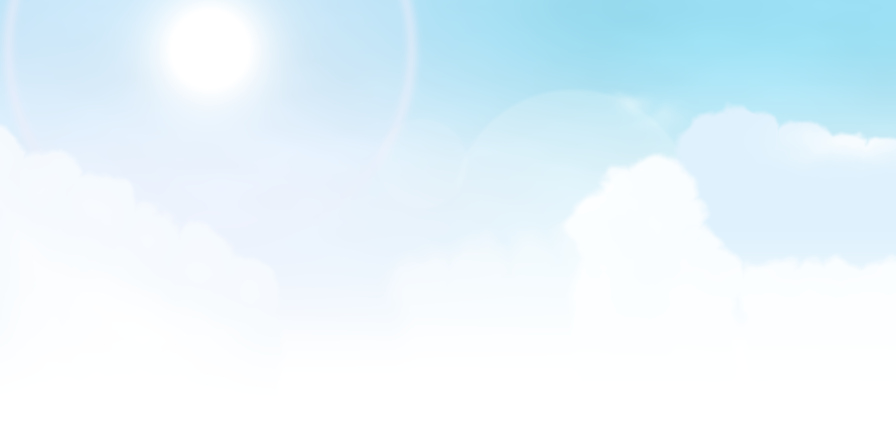
Reproduce this texture procedurally as a WebGL 2 fragment shader.

```glsl
#version 300 es
precision highp float;
// Pale sunny sky with a lens halo above soft, billowing banks of cloud.
uniform vec2 u_resolution;
out vec4 fragColor;

const vec3 WHITE = vec3(1.0);
const vec3 SUN_SIDE_TOP = vec3(0.74, 0.89, 0.97);
const vec3 SUN_SIDE_LOW = vec3(0.92, 0.95, 0.99);
const vec3 FAR_SIDE_TOP = vec3(0.60, 0.87, 0.95);
const vec3 FAR_SIDE_LOW = vec3(0.90, 0.965, 0.99);
const vec3 HALO_PINK = vec3(0.94, 0.93, 0.98);
const vec3 CLOUD_SHADE = vec3(0.87, 0.945, 0.99);
const vec3 CLOUD_LIGHT = vec3(0.965, 0.982, 0.996);
const vec2 SUN = vec2(0.469, 0.89);

float hash(vec2 p) {
    return fract(sin(dot(p, vec2(127.1, 311.7))) * 43758.5453);
}

float noise(vec2 p) {
    vec2 cell = floor(p), f = fract(p);
    f = f * f * (3.0 - 2.0 * f);
    float low = mix(hash(cell), hash(cell + vec2(1, 0)), f.x);
    float high = mix(hash(cell + vec2(0, 1)), hash(cell + vec2(1, 1)), f.x);
    return mix(low, high, f.y);
}

float fbm(vec2 p) {
    float sum = 0.0, weight = 0.5;
    for (int i = 0; i < 4; i++) {
        sum += weight * noise(p);
        p = p * 2.03 + 7.1;
        weight *= 0.5;
    }
    return sum;
}

// Signed distance to a row of puffs from a to b, filled in underneath.
float puffRow(vec2 p, vec2 a, vec2 b, float radius, int count) {
    float along = clamp((p.x - a.x) / (b.x - a.x), 0.0, 1.0);
    float d = max(p.y - mix(a.y, b.y, along), max(a.x - p.x, p.x - b.x) - radius * 0.7);
    for (int i = 0; i < count; i++) {
        vec2 centre = mix(a, b, float(i) / float(count - 1));
        float size = radius * (0.9 + 0.2 * hash(centre));
        d = min(d, length(p - centre) - size);
    }
    return d;
}

float cover(float d, float softness) {
    return 1.0 - smoothstep(-softness, softness, d);
}

float softSpot(vec2 p, vec2 centre, vec2 size) {
    vec2 q = (p - centre) / size;
    return exp(-dot(q, q));
}

vec3 skyColour(vec2 p) {
    vec3 sunSide = mix(SUN_SIDE_LOW, SUN_SIDE_TOP, smoothstep(0.5, 1.05, p.y));
    vec3 farSide = mix(FAR_SIDE_LOW, FAR_SIDE_TOP, smoothstep(0.5, 0.97, p.y));
    vec3 sky = mix(sunSide, farSide, smoothstep(0.5, 1.5, p.x));
    float haze = fbm(p * vec2(3.0, 6.0)) - 0.47;
    sky += haze * 0.06 * smoothstep(0.3, 0.7, p.y);
    return mix(sky, WHITE, 1.0 - smoothstep(0.1, 0.5, p.y));
}

// Sun glow, its halo ring and two faint lens discs.
vec3 addSun(vec3 col, vec2 p) {
    float d = length(p - SUN);
    float ring = exp(-pow((d - 0.452) / 0.014, 2.0)) * smoothstep(0.4, 0.8, p.y);
    col = mix(col, HALO_PINK, 0.45 * ring + 0.15 * cover(d - 0.45, 0.01));
    float smallDisc = cover(length(p - vec2(0.943, 0.635)) - 0.1, 0.006);
    float largeDisc = cover(length(p - vec2(1.28, 0.53)) - 0.27, 0.006);
    col = mix(col, WHITE, 0.10 * smallDisc + 0.17 * largeDisc * smoothstep(0.5, 0.72, p.y));
    float glow = 1.25 * exp(-pow(d / 0.125, 2.0)) + 0.35 * exp(-d / 0.2);
    return mix(col, WHITE, min(glow, 1.0));
}

void main() {
    vec2 p = gl_FragCoord.xy / u_resolution.y;
    p.x *= 2.0 * u_resolution.y / u_resolution.x;
    vec3 col = addSun(skyColour(p), p);

    // Ragged billows come from bending the space the puffs live in.
    vec2 bend = vec2(fbm(p * 14.0), fbm(p * 14.0 + 31.0)) - 0.47;
    vec2 q = p + 0.055 * bend;
    float mottle = fbm(p * 7.0 + 3.0);

    // High wisps
    float wisp = softSpot(q, vec2(1.405, 0.77), vec2(0.04, 0.016))
               + 0.6 * softSpot(q, vec2(1.48, 0.735), vec2(0.045, 0.02));
    col = mix(col, WHITE, 0.4 * wisp);

    // Shaded bank at the far right with a bright crest
    float back = puffRow(q, vec2(1.55, 0.58), vec2(2.06, 0.62), 0.07, 6);
    back = min(back, puffRow(q, vec2(1.60, 0.655), vec2(1.66, 0.67), 0.085, 2));
    back = min(back, puffRow(q, vec2(1.80, 0.655), vec2(2.06, 0.62), 0.07, 4));
    vec3 shade = mix(CLOUD_SHADE, WHITE, 1.0 - smoothstep(0.2, 0.52, p.y));
    float crest = softSpot(q, vec2(1.91, 0.685), vec2(0.15, 0.045));
    col = mix(col, mix(shade, WHITE, 0.75 * crest), cover(back, 0.008));

    // Faint middle bank
    float middle = puffRow(q, vec2(0.95, 0.36), vec2(1.30, 0.44), 0.075, 4);
    col = mix(col, WHITE, 0.45 * cover(middle, 0.03));

    // Left bank sloping down under the sun
    float left = puffRow(q, vec2(-0.02, 0.635), vec2(0.56, 0.35), 0.085, 6);
    float leftGlow = smoothstep(0.0, 0.22, -left) * (0.6 + 0.6 * mottle);
    col = mix(col, mix(CLOUD_LIGHT, WHITE, min(leftGlow, 1.0)), 0.9 * cover(left, 0.01));

    // Bright front banks
    float front = puffRow(q, vec2(1.335, 0.51), vec2(1.46, 0.60), 0.07, 3);
    front = min(front, puffRow(q, vec2(1.47, 0.585), vec2(1.59, 0.37), 0.07, 4));
    front = min(front, puffRow(q, vec2(1.72, 0.345), vec2(2.06, 0.34), 0.075, 5));
    float frontAlpha = cover(front, 0.012) * (0.8 + 0.25 * mottle);
    col = mix(col, vec3(0.99, 0.997, 1.0), min(frontAlpha, 1.0));

    // Mist along the bottom
    col = mix(col, WHITE, 1.0 - smoothstep(0.08, 0.32, p.y));
    fragColor = vec4(clamp(col, 0.0, 1.0), 1.0);
}
```
